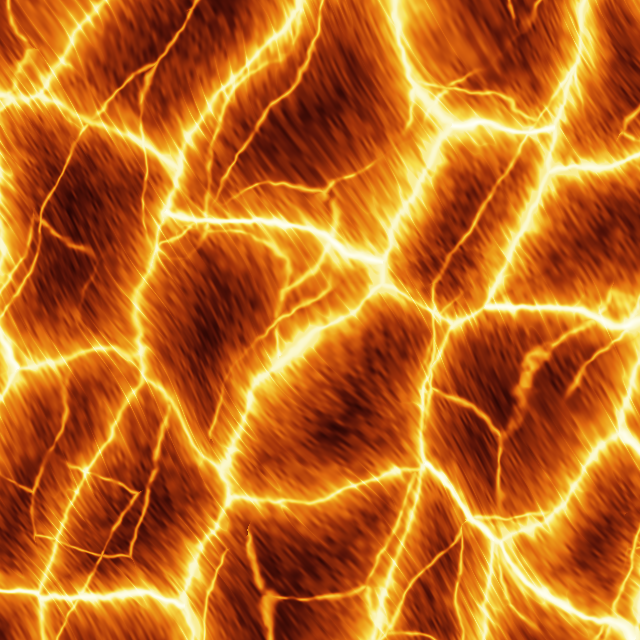
A Shadertoy shader for this texture:

```glsl
const float GRAIN_TILT = -0.44;
const float FIBRE_TILT = -1.0;

float hash(vec2 p) {
    return fract(sin(dot(p, vec2(127.1, 311.7))) * 43758.5453);
}

vec2 hash2(vec2 p) {
    return vec2(hash(p), hash(p + 57.3));
}

float noise(vec2 p) {
    vec2 i = floor(p), f = fract(p);
    f = f * f * (3.0 - 2.0 * f);
    return mix(mix(hash(i), hash(i + vec2(1, 0)), f.x),
               mix(hash(i + vec2(0, 1)), hash(i + vec2(1, 1)), f.x), f.y);
}

vec2 noise2(vec2 p) {
    return vec2(noise(p), noise(p + 31.7)) - 0.5;
}

// Coordinates along an axis at the given angle and across it
mat2 spin(float angle) {
    float c = cos(angle), s = sin(angle);
    return mat2(c, -s, s, c);
}

vec2 site(vec2 cell) {
    return cell + 0.5 + 0.72 * (hash2(cell) - 0.5);
}

// Cell borders: x nearest distance, y second distance, z line brightness
vec3 web(vec2 p, vec2 density, float keep, float whiteHot, float thickness) {
    vec2 q = p * density, nearest = floor(q);
    float best = 1e3;
    for (int y = -1; y <= 1; y++)
    for (int x = -1; x <= 1; x++) {
        vec2 cell = floor(q) + vec2(x, y);
        vec2 away = site(cell) - q;
        float d = dot(away, away);
        if (d < best) { best = d; nearest = cell; }
    }
    vec2 home = site(nearest);
    float d1 = 1e3, d2 = 1e3, line = 0.0;
    for (int y = -2; y <= 2; y++)
    for (int x = -2; x <= 2; x++) {
        if (x == 0 && y == 0) continue;
        vec2 cell = nearest + vec2(x, y);
        vec2 other = site(cell);
        vec2 toward = normalize(other - home);
        vec2 slope = toward * density;
        float d = dot(0.5 * (home + other) - q, toward) / length(slope);
        d2 = min(d2, max(d, d1));
        d1 = min(d1, d);
        float pick = hash(nearest + cell + 9.1);
        float hot = whiteHot * step(0.35, pick)
                  * smoothstep(0.6, 0.92, abs(normalize(slope).y));
        float w = thickness * (0.9 + 0.3 * hot);
        line = max(line, step(1.0 - keep, pick) * mix(0.56, 1.0, hot) * exp(-d * d / (w * w)));
    }
    return vec3(d1, d2, line);
}

// Vein layer broken into beads and fading stretches: x distance, y brightness
vec2 veinLayer(vec2 p, vec2 uv, vec2 density, float thickness, float seed) {
    vec2 bent = p + 0.05 * noise2(uv * 7.0 + seed);
    vec3 border = web(bent + seed, density, 0.72, 0.0, thickness);
    float beads = smoothstep(0.12, 0.5, noise(uv * 60.0 + seed));
    float fade = smoothstep(0.2, 0.42, noise(uv * 7.0 + seed * 3.0));
    return vec2(border.x, border.z * mix(0.45, 1.0, beads) * fade);
}

vec3 fireColor(float heat) {
    vec3 ramp[8] = vec3[8](
        vec3(0.13, 0.01, 0.01), vec3(0.36, 0.08, 0.03),
        vec3(0.64, 0.20, 0.04), vec3(0.87, 0.40, 0.06),
        vec3(0.93, 0.62, 0.10), vec3(0.97, 0.87, 0.29),
        vec3(0.98, 0.96, 0.75), vec3(1.0, 1.0, 0.96));
    float t = clamp(heat, 0.0, 1.0) * 7.0;
    int i = min(int(t), 6);
    return mix(ramp[i], ramp[i + 1], t - float(i));
}

void mainImage(out vec4 fragColor, in vec2 fragCoord) {
    vec2 uv = fragCoord / iResolution.y;

    // Bends and ragged edges
    vec2 bent = uv + 0.11 * noise2(uv * 5.0) + 0.028 * noise2(uv * 15.0)
              + 0.006 * noise2(uv * 75.0);
    vec2 grain = spin(GRAIN_TILT) * bent;

    // Fibres, thin bright threads and fine hatching
    vec2 strand = spin(FIBRE_TILT) * (uv + 0.07 * noise2(uv * 5.0));
    float fibre = noise(strand * vec2(13.0, 100.0));
    float thread = 1.0 - abs(2.0 * noise(strand * vec2(9.0, 75.0) + 4.0) - 1.0);
    float hatch = noise(strand * vec2(55.0, 210.0) + 8.0);

    // Main network and two layers of side veins
    float region = noise(uv * 4.5 + 3.0);
    float bead = noise(uv * 55.0);
    float thickness = 0.0056 * (0.65 + 0.7 * noise(uv * 28.0));
    vec3 network = web(grain + 2.3, vec2(4.4, 2.9), 1.0, 1.0, thickness);
    vec2 sideA = veinLayer(spin(0.16) * grain, uv, vec2(5.4, 2.3), thickness * 0.9, 7.6);
    vec2 sideB = veinLayer(spin(-0.2) * grain, uv, vec2(4.6, 2.0), thickness * 0.75, 13.2);

    // Heat spreading from the network
    float reach = network.x * (0.6 + 0.8 * fibre);
    float glow = exp(-reach / 0.062) * mix(0.66, 1.16, region) * (0.82 + 0.36 * fibre);
    float flare = exp(-(network.x + network.y) / 0.035) * (0.5 + fibre);
    float heat = 0.055 + 0.64 * glow + 0.22 * flare + 0.17 * (hatch - 0.5);
    heat += 0.30 * pow(thread, 6.0) * exp(-network.x / 0.028);
    heat += 0.10 * exp(-min(sideA.x, sideB.x) / 0.02) * region;

    // Bright lines on top
    float line = max(network.z * mix(0.75, 1.0, bead), max(sideA.y, sideB.y));
    heat = clamp(heat, 0.0, 0.8);
    heat += line * (1.0 - heat) * mix(0.8, 1.0, line);

    fragColor = vec4(fireColor(heat), 1.0);
}
```
